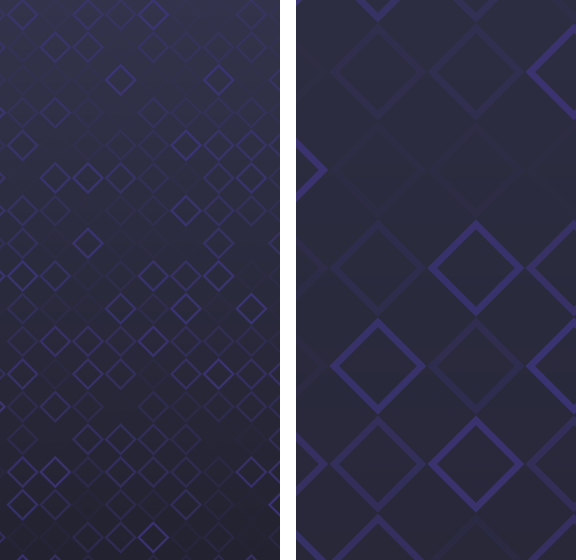
Left, the full canvas; right, a detail of the centre.
Write a Shadertoy shader that draws this pattern.

```glsl
// Lengths are in canvas widths, diamond sizes in cells
const float CELL_PITCH = 0.1167;
const vec2 FIRST_CENTER = vec2(0.0807);
const float OUTER_RADIUS = 0.495;
const float LINE_WIDTH = 0.098;
const float FADE_POWER = 1.3;
const float MAX_OPACITY = 0.92;
const vec3 TOP_COLOR = vec3(0.200, 0.200, 0.295);
const vec3 BOTTOM_COLOR = vec3(0.133, 0.133, 0.188);
const vec3 LINE_COLOR = vec3(0.240, 0.208, 0.485);
const float SEED = 17.0;

float hash(vec2 cell) {
    vec3 p = fract(vec3(cell.xyx + SEED) * 0.1031);
    p += dot(p, p.yzx + 33.33);
    return fract((p.x + p.y) * p.z);
}

// Coverage of a diamond outline, measured by its taxicab radius
float diamondOutline(vec2 p, float blur) {
    float radius = abs(p.x) + abs(p.y);
    float middle = OUTER_RADIUS - 0.5 * LINE_WIDTH;
    float edge = abs(radius - middle) - 0.5 * LINE_WIDTH;
    return 1.0 - smoothstep(-blur, blur, edge);
}

void mainImage(out vec4 fragColor, in vec2 fragCoord) {
    // Square grid of diamonds that touch at their corners
    vec2 grid = (fragCoord / iResolution.x - FIRST_CENTER) / CELL_PITCH;
    vec2 cell = floor(grid + 0.5);
    float blur = 1.0 / (iResolution.x * CELL_PITCH);

    // Each diamond has its own random opacity
    float opacity = MAX_OPACITY * pow(hash(cell), FADE_POWER);
    float line = diamondOutline(grid - cell, blur);

    // Vertical gradient behind the outlines
    vec3 color = mix(BOTTOM_COLOR, TOP_COLOR, fragCoord.y / iResolution.y);
    color = mix(color, LINE_COLOR, line * opacity);
    fragColor = vec4(color, 1.0);
}
```
